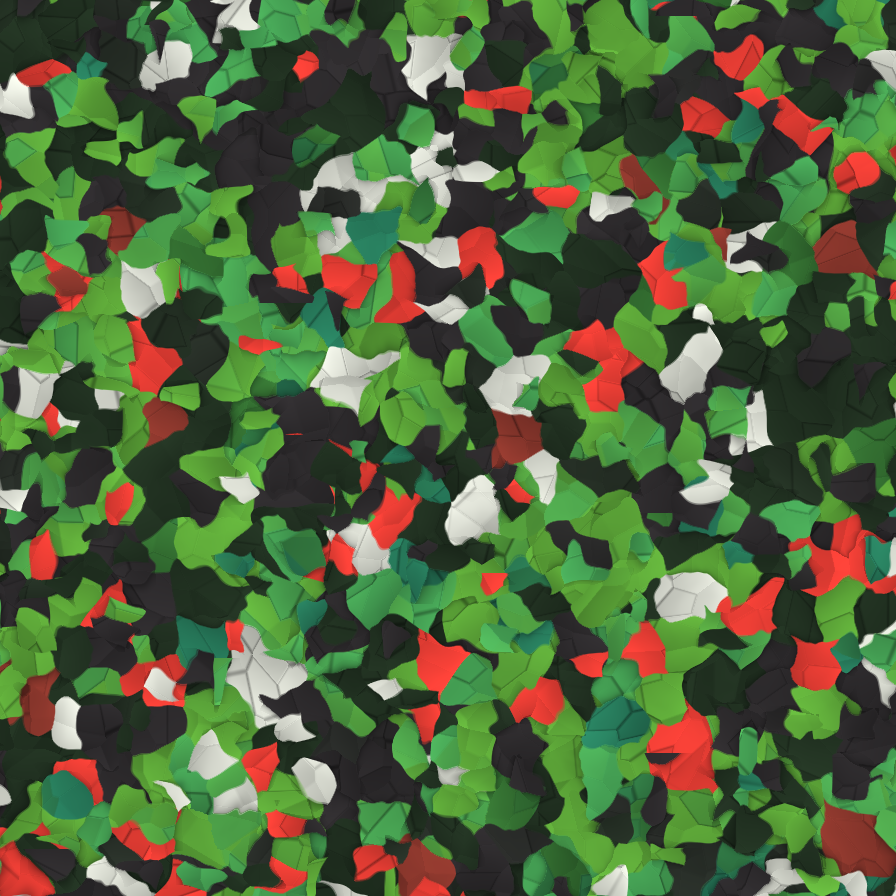
Write a Shadertoy shader that draws this texture.

```glsl
// Overlapping torn chips in black, leaf green, red and white, with faint facets and creases.

const vec3 CHARCOAL   = vec3(0.172, 0.162, 0.170);
const vec3 PINE_BLACK = vec3(0.128, 0.190, 0.128);
const vec3 LEAF       = vec3(0.355, 0.635, 0.215);
const vec3 EMERALD    = vec3(0.270, 0.630, 0.330);
const vec3 RED        = vec3(0.890, 0.235, 0.200);
const vec3 BOTTLE     = vec3(0.200, 0.430, 0.190);
const vec3 TEAL       = vec3(0.150, 0.470, 0.350);
const vec3 WHITE      = vec3(0.810, 0.820, 0.780);
const vec3 MAROON     = vec3(0.530, 0.210, 0.170);

// Cumulative colour shares; maroon takes the rest.
const float DARK_TO = 0.43, GREEN_TO = 0.77, RED_TO = 0.85, DEEP_TO = 0.91, WHITE_TO = 0.985;

const int   LAYERS = 3;
const vec3  CELLS_ACROSS = vec3(14.0, 20.0, 33.0);
const vec3  COVERAGE     = vec3(1.0, 0.58, 0.24);
const vec2  FACET_CELLS  = vec2(19.0, 32.0);
const float JITTER       = 0.88;
const float FACET_SHADE  = 0.15;
const float CREASE_DEPTH = 0.30;
const float CREASE_WIDTH = 0.0016;
const float SHADOW_DEPTH = 0.32;
const float SHADOW_WIDTH = 0.005;

struct Cell {
    vec2 id;       // nearest cell
    vec2 nextId;   // neighbour across the closest edge
    vec2 offset;   // position relative to the nearest centre
    float edge;    // distance to that edge, in cells
};

vec2 hash2(vec2 p) {
    vec3 q = fract(vec3(p.xyx) * vec3(0.1031, 0.1030, 0.0973));
    q += dot(q, q.yzx + 33.33);
    return fract((q.xx + q.yz) * q.zy);
}

mat2 turn(float a) {
    return mat2(cos(a), -sin(a), sin(a), cos(a));
}

// Cellular noise that keeps the two nearest centres.
Cell cellular(vec2 p, float seed) {
    vec2 base = floor(p), nearId = base, nextId = base;
    vec2 nearV = vec2(9.0), nextV = vec2(9.0);
    for (int y = -1; y <= 1; y++)
    for (int x = -1; x <= 1; x++) {
        vec2 id = base + vec2(x, y);
        vec2 v = id + 0.5 + JITTER * (hash2(id + seed) - 0.5) - p;
        if (dot(v, v) < dot(nearV, nearV)) {
            nextV = nearV; nextId = nearId;
            nearV = v; nearId = id;
        } else if (dot(v, v) < dot(nextV, nextV)) {
            nextV = v; nextId = id;
        }
    }
    float edge = dot(0.5 * (nearV + nextV), normalize(nextV - nearV));
    return Cell(nearId + seed, nextId + seed, -nearV, edge);
}

// Layered sines give the chips their torn, lobed outlines.
vec2 tear(vec2 p, float seed) {
    float freq = 75.0, amp = 0.0065;
    for (int i = 0; i < 4; i++) {
        p += amp * sin(freq * (turn(1.1 * float(i) + seed) * p).yx + seed * vec2(1.7, 2.9));
        freq *= 1.73;
        amp *= 0.46;
    }
    return p;
}

vec3 chipColor(vec2 id, float tint) {
    vec2 h = hash2(id + 71.3);
    float hue = clamp(h.y + 0.45 * (tint - 0.5), 0.0, 1.0);
    if (h.x < DARK_TO)  return mix(CHARCOAL, PINE_BLACK, smoothstep(0.35, 0.55, h.y));
    if (h.x < GREEN_TO) return mix(LEAF, EMERALD, smoothstep(0.35, 0.95, hue));
    if (h.x < RED_TO)   return RED;
    if (h.x < DEEP_TO)  return mix(BOTTLE, TEAL, smoothstep(0.2, 0.7, hue));
    if (h.x < WHITE_TO) return WHITE;
    return MAROON;
}

void mainImage(out vec4 fragColor, in vec2 fragCoord) {
    vec2 uv = fragCoord / iResolution.y;
    float pixel = 1.0 / iResolution.y;
    vec3 color = CHARCOAL;

    for (int i = 0; i < LAYERS; i++) {
        float seed = 17.0 * float(i) + 5.0;
        float scale = CELLS_ACROSS[i];
        Cell chip = cellular(tear(uv, seed) * scale, seed);
        float edge = chip.edge / scale;
        float blend = 0.5 - 0.5 * smoothstep(0.0, pixel, edge);
        vec2 trait = hash2(chip.id + 43.7);

        // Flat slabs inside each chip, turned its own way.
        vec2 q = turn(6.283 * trait.x) * (uv + trait) * FACET_CELLS;
        Cell facet = cellular(q, seed + 101.0);
        float facetEdge = facet.edge / FACET_CELLS.y;
        float facetBlend = 0.5 - 0.5 * smoothstep(0.0, pixel, facetEdge);
        vec2 slab = mix(hash2(facet.id), hash2(facet.nextId), facetBlend);
        float shade = 1.0 + FACET_SHADE * (slab.x - 0.5 + 0.5 * facet.offset.y);
        shade += 0.16 * dot(chip.offset, turn(6.283 * trait.y) * vec2(1.0, 0.0));
        float crease = 1.0 - smoothstep(0.0, CREASE_WIDTH + pixel, facetEdge);
        shade -= CREASE_DEPTH * crease * smoothstep(0.6, 0.9, slab.y);

        // Lay present chips over the layers below, with a thin contact shadow.
        float cover = COVERAGE[i] + 0.12 * float(i) * (abs(uv.y - 0.5) - 0.25);
        float here = step(hash2(chip.id + 9.1).x, cover);
        float beside = step(hash2(chip.nextId + 9.1).x, cover);
        float shadow = (1.0 - here) * beside * exp(-edge / SHADOW_WIDTH);
        color *= 1.0 - SHADOW_DEPTH * shadow * smoothstep(0.3, 0.8, trait.y);
        vec3 paint = mix(chipColor(chip.id, slab.y) * here,
                         chipColor(chip.nextId, slab.y) * beside, blend);
        color = color * (1.0 - mix(here, beside, blend)) + paint * shade;
    }
    fragColor = vec4(clamp(color, 0.0, 1.0), 1.0);
}
```
